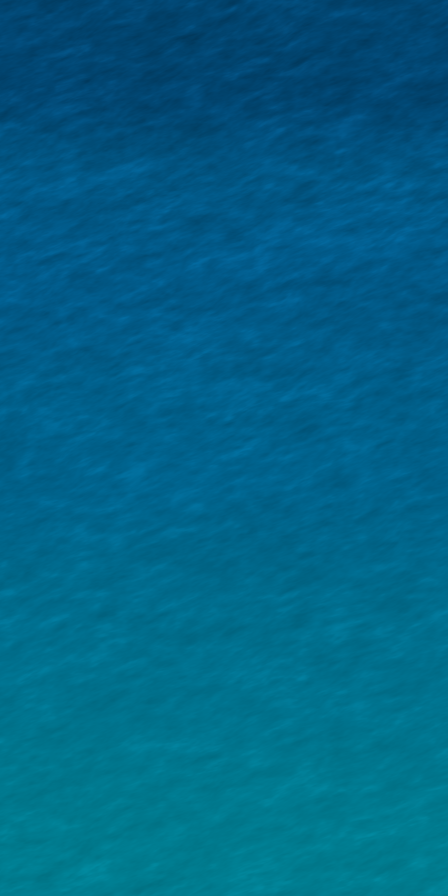
Write a WebGL 2 fragment shader that draws this texture.

```glsl
#version 300 es
precision highp float;

uniform vec2 u_resolution;
out vec4 fragColor;

const vec3 NAVY = vec3(0.005, 0.268, 0.435);
const vec3 DEEP_BLUE = vec3(0.005, 0.348, 0.530);
const vec3 MID_BLUE = vec3(0.000, 0.378, 0.540);
const vec3 TEAL_BLUE = vec3(0.000, 0.428, 0.550);
const vec3 TEAL = vec3(0.000, 0.485, 0.560);

float hash(vec2 p) {
    vec3 q = fract(vec3(p.xyx) * 0.1031);
    q += dot(q, q.yzx + 33.33);
    return fract((q.x + q.y) * q.z);
}

float valueNoise(vec2 p) {
    vec2 cell = floor(p);
    vec2 f = fract(p);
    vec2 w = f * f * (3.0 - 2.0 * f);
    float low = mix(hash(cell), hash(cell + vec2(1.0, 0.0)), w.x);
    float high = mix(hash(cell + vec2(0.0, 1.0)), hash(cell + vec2(1.0)), w.x);
    return mix(low, high, w.y);
}

// Layered noise centred on zero
float fbm(vec2 p, int octaves) {
    float sum = 0.0;
    float weight = 0.5;
    for (int i = 0; i < octaves; i++) {
        sum += weight * (valueNoise(p) - 0.5);
        p = mat2(1.9, 0.25, -0.25, 2.0) * p + 17.3;
        weight *= 0.6;
    }
    return sum;
}

// Depth gradient from shallow teal up to dark open water
vec3 waterColor(float height) {
    vec3 color = mix(TEAL, TEAL_BLUE, smoothstep(0.02, 0.34, height));
    color = mix(color, MID_BLUE, smoothstep(0.28, 0.50, height));
    color = mix(color, DEEP_BLUE, smoothstep(0.48, 0.72, height));
    return mix(color, NAVY, smoothstep(0.79, 0.91, height));
}

// Slanted ripples, stretched along their crests
float ripples(vec2 p, float slope, vec2 frequency) {
    vec2 warp = vec2(fbm(p * 14.0, 2), fbm(p * 14.0 + 40.0, 2)) * 0.016;
    vec2 q = p + warp;
    q.y -= slope * q.x;
    return fbm(q * frequency + 60.0, 3);
}

void main() {
    vec2 uv = gl_FragCoord.xy / u_resolution;
    vec2 p = gl_FragCoord.xy / u_resolution.y;

    // Broad swells shift the depth bands
    float swell = fbm(vec2(p.x * 4.0, (p.y - 0.2 * p.x) * 14.0) + 8.0, 3);
    vec3 color = waterColor(uv.y + 0.035 * swell);

    // Ripples grow stronger towards the dark water
    float strength = mix(0.19, 0.42, smoothstep(0.1, 0.95, uv.y));
    float coarse = ripples(p, 0.24, vec2(18.0, 62.0));
    float fine = ripples(p + 3.7, 0.32, vec2(48.0, 135.0));
    float grain = ripples(p + 7.1, 0.36, vec2(90.0, 210.0));
    float relief = coarse * 0.5 + fine * 0.6 + grain * 0.45 + swell * 0.15;
    color *= 1.0 + strength * relief;

    // Thin pale glints on the crests
    float crest = smoothstep(0.1, 0.45, 0.5 * coarse + fine);
    color += crest * vec3(0.006, 0.018, 0.022);

    fragColor = vec4(clamp(color, 0.0, 1.0), 1.0);
}
```
